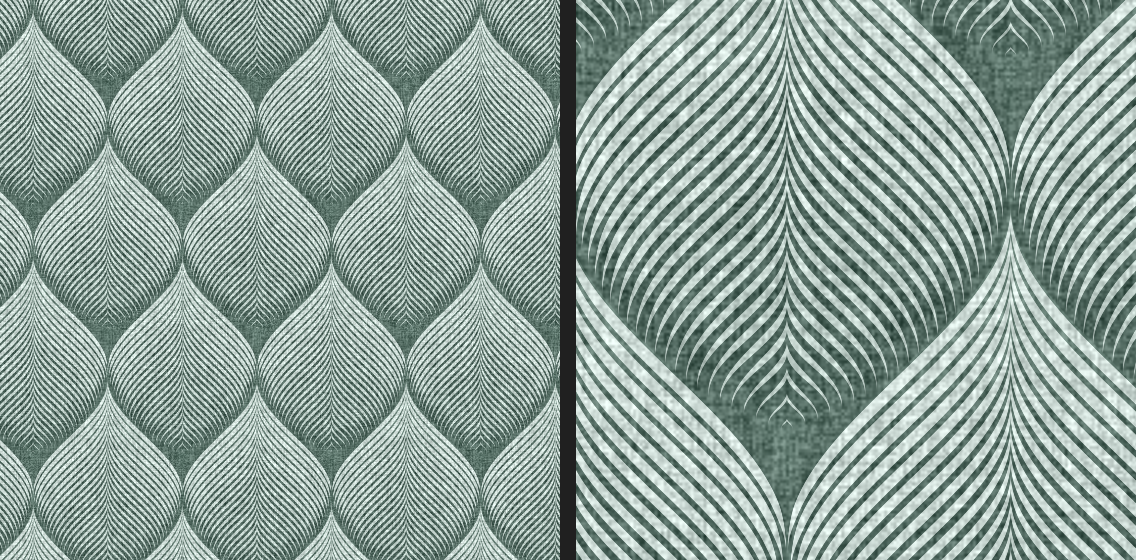
Left, the full canvas; right, a detail of the centre.
Reproduce this pattern procedurally as a WebGL 1 fragment shader.

```glsl
precision highp float;
uniform vec2 u_resolution;

const float PI = 3.14159265;
const float HALF_WIDTH = 102.3;
const float ROW_STEP = 170.2;
const float SHOULDER = 155.0;
const float SPINE = 274.0;
const float RIB_STEP = 11.0;

float hash(vec2 p) {
  p = fract(p * vec2(0.1031, 0.1137));
  p += dot(p, p.yx + 33.33);
  return fract((p.x + p.y) * p.x * 7.31);
}

float noise(vec2 p) {
  vec2 cell = floor(p);
  vec2 f = fract(p);
  f = f * f * (3.0 - 2.0 * f);
  return mix(mix(hash(cell), hash(cell + vec2(1.0, 0.0)), f.x),
             mix(hash(cell + vec2(0.0, 1.0)), hash(cell + 1.0), f.x), f.y);
}

// Outline from tip to shoulder, both running from 0 to 1
float ogee(float u) {
  return acos(1.0 - 2.0 * u) / PI;
}

float ogeeSlope(float u) {
  return 1.0 / (PI * sqrt(u * (1.0 - u)));
}

// Relative size of the rib that leaves the spine at depth q
float ribSize(float q) {
  return 1.0 - pow(q / SPINE, 1.45);
}

// Side distance from the nearest leaf axis in a row
float sideDistance(float x, float row) {
  float shift = mod(row, 2.0) * HALF_WIDTH;
  float local = mod(x - 45.5 - shift + HALF_WIDTH, 2.0 * HALF_WIDTH) - HALF_WIDTH;
  return clamp(abs(local) / HALF_WIDTH, 0.002, 0.998);
}

// Ribs are ever smaller outlines, nested down the spine
vec3 leafColor(float u, float depth, float pixel) {
  float lowest = SPINE * pow(1.0 - u, 1.0 / 1.45);
  float toRim = lowest + SHOULDER * u - depth;

  // Find the rib through this point by bisection
  float low = 0.0;
  float high = lowest;
  for (int i = 0; i < 14; i++) {
    float middle = 0.5 * (low + high);
    float size = ribSize(middle);
    float reach = middle + SHOULDER * size * ogee(min(u / size, 1.0));
    if (reach < depth) low = middle;
    else high = middle;
  }
  float q = 0.5 * (low + high);
  float v = clamp(u / ribSize(q), 0.002, 0.998);
  float shrink = 1.45 / SPINE * pow(q / SPINE, 0.45);
  float stretch = 1.0 - SHOULDER * shrink * (ogee(v) - v * ogeeSlope(v));
  float slope = SHOULDER / HALF_WIDTH * ogeeSlope(v);

  float blur = pixel * length(vec2(1.0, slope)) / (stretch * RIB_STEP);
  float ribWidth = mix(0.70, 0.50, smoothstep(0.0, 150.0, q));
  ribWidth *= smoothstep(-10.0, 40.0, toRim);
  float wave = abs(fract(q / RIB_STEP) * 2.0 - 1.0);
  float rib = 1.0 - smoothstep(ribWidth - blur, ribWidth + blur, wave);
  rib = mix(rib, ribWidth, smoothstep(0.6, 1.3, blur));
  rib *= smoothstep(-2.0, 4.0, toRim);

  vec3 ground = mix(vec3(0.42, 0.52, 0.48), vec3(0.30, 0.395, 0.36),
                    smoothstep(10.0, 150.0, depth));
  ground = mix(ground, vec3(0.37, 0.47, 0.43), smoothstep(25.0, -10.0, toRim));
  vec3 light = mix(vec3(0.81, 0.865, 0.845), vec3(0.75, 0.815, 0.79),
                   smoothstep(110.0, 260.0, depth));
  return mix(ground, light, rib);
}

void main() {
  float pixel = 768.0 / u_resolution.y;
  vec2 p = gl_FragCoord.xy * pixel;
  p.y = 768.0 - p.y;

  // Each row of leaves overlaps the row above it
  float row = floor((p.y - 8.0) / ROW_STEP);
  float depth = p.y - 8.0 - row * ROW_STEP;
  float frontU = sideDistance(p.x, row);
  float backU = sideDistance(p.x, row - 1.0);
  float inside = depth - SHOULDER * ogee(frontU);
  float slope = SHOULDER / HALF_WIDTH * ogeeSlope(frontU);
  float edge = 0.7 * pixel * length(vec2(1.0, slope));

  vec3 back = leafColor(backU, depth + ROW_STEP, pixel);
  back *= 1.0 - 0.06 * smoothstep(-35.0, 0.0, inside);
  vec3 front = leafColor(frontU, depth, pixel);
  vec3 color = mix(back, front, smoothstep(-edge, edge, inside));

  // Linen threads and fine grain
  float warp = noise(p / vec2(1.5, 10.0)) - 0.5;
  float weft = noise(p / vec2(10.0, 1.5) + 71.0) - 0.5;
  float grain = noise(p / 1.4 + 137.0) - 0.5;
  color += 0.14 * warp + 0.12 * weft + 0.19 * grain;

  gl_FragColor = vec4(clamp(color, 0.0, 1.0), 1.0);
}
```
